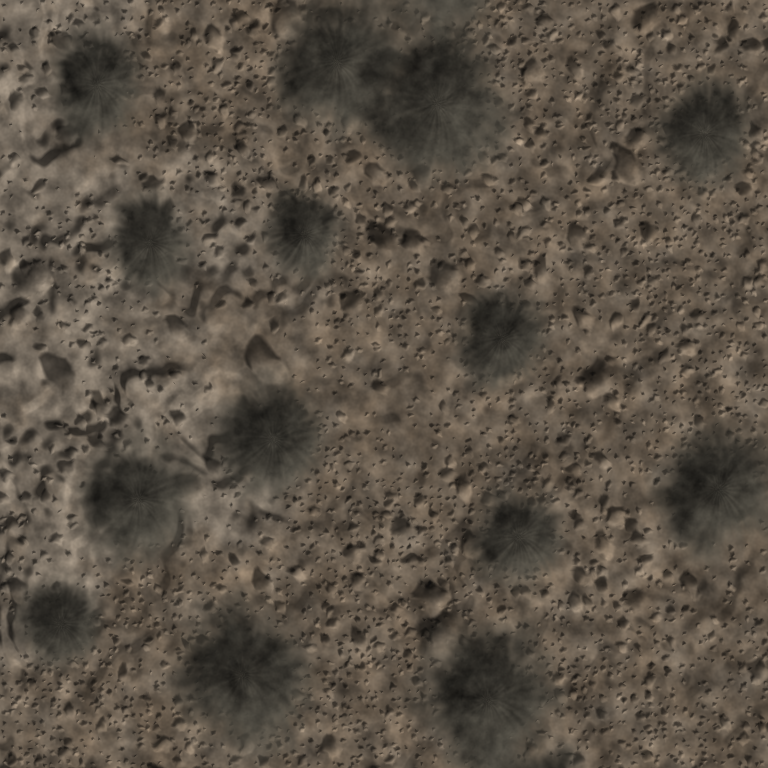
Give the GLSL for this texture, as a three.js fragment shader.

```glsl
// Stony desert ground seen from above: dusty soil, pale rock ledges, angular stones and soft dark shrubs.
varying vec2 vUv;

const vec2 LIGHT = vec2(0.55, -0.83);          // direction towards the sun
const vec3 SOIL_TINT = vec3(1.0, 0.875, 0.735);
const vec3 ROCK_TINT = vec3(1.0, 0.915, 0.81);
const vec3 SHRUB_TINT = vec3(1.0, 0.96, 0.85);
const float SOIL_TONE = 0.40;
const float ROCK_TONE = 0.445;
const float STONE_DARK = 0.23;
const float STONE_LIT = 0.53;
const float SHRUB_DARK = 0.14;
const float SHRUB_LIT = 0.32;
const float SHRUB_CELLS = 4.0;
const float SHRUB_SHARE = 0.72;
const float GRAIN = 0.42;
const float EDGE = 0.0022;                     // softness of stone outlines

vec2 hash2(vec2 p) {
  vec3 q = fract(p.xyx * vec3(0.1031, 0.1030, 0.0973));
  q += dot(q, q.yzx + 33.33);
  return fract((q.xx + q.yz) * q.zy);
}

float corner(vec2 id, vec2 offset) {
  return dot(hash2(id) * 2.0 - 1.0, offset);
}

float gradientNoise(vec2 p) {
  vec2 i = floor(p), f = p - i;
  vec2 u = f * f * f * (f * (f * 6.0 - 15.0) + 10.0);
  vec2 e = vec2(1.0, 0.0);
  return mix(mix(corner(i, f), corner(i + e, f - e), u.x),
             mix(corner(i + e.yx, f - e.yx), corner(i + 1.0, f - 1.0), u.x), u.y) * 1.2;
}

float fbm(vec2 p) {
  float sum = 0.0, amp = 1.0;
  for (int i = 0; i < 4; i++) {
    sum += amp * gradientNoise(p);
    p = mat2(1.6, 1.2, -1.2, 1.6) * p + 17.3;
    amp *= 0.55;
  }
  return sum;
}

// Stepped height, flat on top and steep at the breaks
float ledgeHeight(vec2 p) {
  float h = 3.2 * fbm(p * 6.0 + 4.0);
  return floor(h) + smoothstep(0.6, 1.0, fract(h)) + 0.25 * h;
}

// Distance of an angular pebble, 1 at its outline
float stoneShape(vec2 p, float radius) {
  vec2 a = abs(p) * vec2(1.0, 1.4);
  return max(max(a.x, a.y), (a.x + a.y) * 0.78) / radius;
}

// Lays one size of stones, each with its shadow, over the tone below
float addStones(float tone, vec2 p, float cells, float cover) {
  vec2 w = p * cells * 2.3;
  vec2 q = p * cells + 0.2 * vec2(gradientNoise(w), gradientNoise(w + 31.0));
  for (int k = 0; k < 9; k++) {
    vec2 id = floor(q) + vec2(mod(float(k), 3.0), floor((float(k) + 0.5) / 3.0)) - 1.0;
    vec2 place = hash2(id + cells), kind = hash2(id + cells + 57.0);
    float cluster = gradientNoise(id / cells * 5.0 + cells);
    if (kind.x > cover + 0.7 * cluster) continue;
    vec2 rel = q - id - 0.2 - 0.6 * place;
    float radius = mix(0.17, 0.44, kind.y * kind.y);
    float blur = 0.12 + EDGE * cells / radius;
    float c = cos(place.x * 6.28), s = sin(place.x * 6.28);
    mat2 turn = mat2(c, s, -s, c);
    float body = stoneShape(turn * rel, radius);
    float shadow = stoneShape(turn * (rel + LIGHT * radius * 0.6), radius);
    float facing = dot(rel, LIGHT) / radius + 0.4 * (place.y - 0.5);
    float face = mix(STONE_DARK, STONE_LIT, smoothstep(-0.75, 0.35, facing));
    face += 0.12 * (place.y - 0.5);
    tone *= 1.0 - 0.5 * (1.0 - smoothstep(1.0 - blur, 1.0 + blur, shadow));
    tone = mix(tone, face, 0.8 * (1.0 - smoothstep(1.0 - blur, 1.0 + blur, body)));
  }
  return tone;
}

// Shrubs: x is coverage, y is tone
vec2 shrubs(vec2 p) {
  vec2 q = p * SHRUB_CELLS, result = vec2(0.0, SHRUB_LIT);
  float ragged = fbm(p * 13.0), leaves = fbm(p * 38.0);
  for (int k = 0; k < 9; k++) {
    vec2 id = floor(q) + vec2(mod(float(k), 3.0), floor((float(k) + 0.5) / 3.0)) - 1.0;
    vec2 place = hash2(id + 11.0), kind = hash2(id + 83.0);
    if (kind.x > SHRUB_SHARE) continue;
    float radius = mix(0.05, 0.108, kind.y);
    vec2 rel = (q - id - 0.2 - 0.6 * place) / (SHRUB_CELLS * radius) * vec2(1.0, 0.87);
    float dist = length(rel);
    float twigs = gradientNoise(rel / (dist + 0.05) * 7.0 + dist * 2.0 + id);
    float cover = 1.0 - smoothstep(0.5, 1.15, dist + 0.28 * ragged + 0.12 * twigs);
    float lit = smoothstep(-0.5, 0.9, dot(rel, LIGHT) + 0.35 * ragged + 0.25 * twigs);
    float tone = mix(SHRUB_DARK, SHRUB_LIT, lit) + 0.09 * leaves;
    result = mix(result, vec2(1.0, tone), cover);
  }
  return result;
}

void main() {
  vec2 p = vUv;
  // Soil and rock shelf, with relief lit from the sun side
  float rock = smoothstep(0.0, 0.16, 0.42 - p.x + 0.35 * gradientNoise(p * 4.0) - 0.5 * abs(p.y - 0.62));
  float relief = ledgeHeight(p) - ledgeHeight(p + LIGHT * 0.013);
  float tone = mix(SOIL_TONE, ROCK_TONE, rock) + 0.07 * fbm(p * 9.0 + 20.0);
  tone += mix(0.4, 1.0, rock) * (0.1 * clamp(relief, 0.0, 1.0) - 0.24 * clamp(-relief, 0.0, 1.0));
  // Stones from grit up to cobbles
  tone = addStones(tone, p, 95.0, 0.5 - 0.3 * rock);
  tone = addStones(tone, p, 50.0, 0.36 - 0.2 * rock);
  tone = addStones(tone, p, 27.0, 0.24 - 0.08 * rock);
  tone = addStones(tone, p, 15.0, 0.12);
  tone *= 1.0 + GRAIN * fbm(p * 30.0 + 7.0);
  // Shrubs over the ground, then tint by material
  vec2 shrub = shrubs(p);
  vec3 tint = mix(SOIL_TINT, ROCK_TINT, clamp(0.7 * rock + 0.3 + 0.6 * fbm(p * 22.0), 0.0, 1.0));
  vec3 color = mix(tone * tint, shrub.y * SHRUB_TINT, 0.92 * shrub.x);
  gl_FragColor = vec4(clamp(color, 0.06, 0.8), 1.0);
}
```
